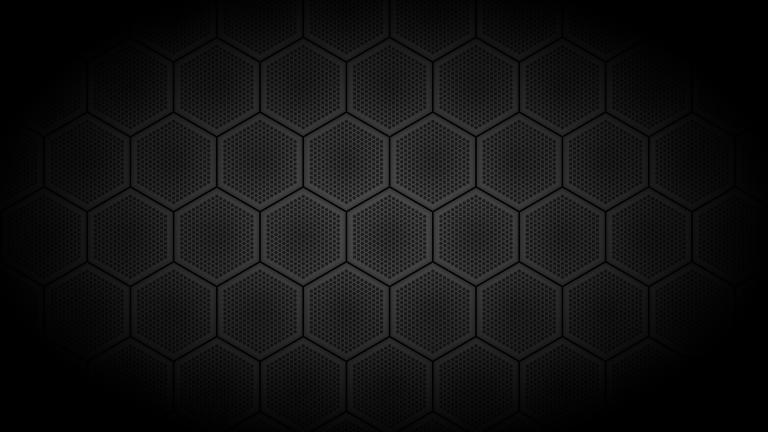
This background is drawn by a Shadertoy shader. Its source:

```glsl
// Dark wall of pointy-top hexagonal plates, each perforated by a fine honeycomb.
// One hexagonal lattice function is used twice: for the plates and, turned by a
// quarter, for the holes. An elliptical light fades the wall to black.

// Lengths are in units of the canvas height, measured from the canvas centre.
const vec2  PLATE_ORIGIN = vec2(0.0130, -0.0480);
const float PLATE_WIDTH  = 0.2;
const float GAP_HALF     = 0.0019;
const float SHADOW_WIDTH = 0.010;
const float PANEL_APOTHEM = 0.0835;
const float HOLE_PITCH   = 0.0104;
const float HOLE_APOTHEM = 0.0037;

const vec2  LIGHT_CENTRE = vec2(-0.012, 0.005);
const vec2  LIGHT_RADIUS = vec2(0.945, 0.575);
const float LIGHT_FALLOFF = 1.5;

const vec3 PLATE_COLOUR = vec3(0.275);
const vec3 HOLE_COLOUR  = vec3(0.120);
const vec3 GAP_COLOUR   = vec3(0.008);
const float MIDDLE_DIMMING = 0.78;
const float SEAM_SHADOW    = 0.82;

const float SQRT3 = 1.7320508;

// Offset from the nearest centre of a hexagonal lattice of the given pitch.
vec2 hexOffset(vec2 p, float pitch) {
    vec2 cell = pitch * vec2(1.0, SQRT3);
    vec2 a = mod(p + 0.5 * cell, cell) - 0.5 * cell;
    vec2 b = mod(p, cell) - 0.5 * cell;
    return dot(a, a) < dot(b, b) ? a : b;
}

// Hexagonal radius: equals the apothem on the sides of a pointy-top hexagon.
float hexRadius(vec2 p) {
    p = abs(p);
    return max(p.x, 0.5 * p.x + 0.5 * SQRT3 * p.y);
}

// Antialiased coverage of the region where the distance is negative.
float coverage(float dist, float pixel) {
    return 1.0 - smoothstep(-0.6 * pixel, 0.6 * pixel, dist);
}

void mainImage(out vec4 fragColor, in vec2 fragCoord) {
    float pixel = 1.0 / iResolution.y;
    vec2 p = (fragCoord - 0.5 * iResolution.xy) * pixel;

    // Plates: distance inwards from the nearest seam
    vec2 local = hexOffset(p - PLATE_ORIGIN, PLATE_WIDTH);
    float inset = 0.5 * PLATE_WIDTH - hexRadius(local);

    // Whole holes only, in columns that run parallel to the plate sides
    vec2 holeLocal = hexOffset(local.yx, HOLE_PITCH).yx;
    float keep = step(hexRadius(local - holeLocal), PANEL_APOTHEM);
    float hole = keep * coverage(hexRadius(holeLocal.yx) - HOLE_APOTHEM, pixel);
    vec3 colour = mix(PLATE_COLOUR, HOLE_COLOUR, hole);

    // Plates are dimmer towards their middle and softly shaded at the seams
    colour *= mix(MIDDLE_DIMMING, 1.0, smoothstep(0.0, PANEL_APOTHEM, length(local)));
    colour *= mix(SEAM_SHADOW, 1.0, smoothstep(GAP_HALF, GAP_HALF + SHADOW_WIDTH, inset));
    colour = mix(colour, GAP_COLOUR, coverage(inset - GAP_HALF, pixel));

    // Elliptical light
    vec2 q = (p - LIGHT_CENTRE) / LIGHT_RADIUS;
    float light = pow(max(1.0 - dot(q, q), 0.0), LIGHT_FALLOFF);
    fragColor = vec4(colour * light, 1.0);
}
```
